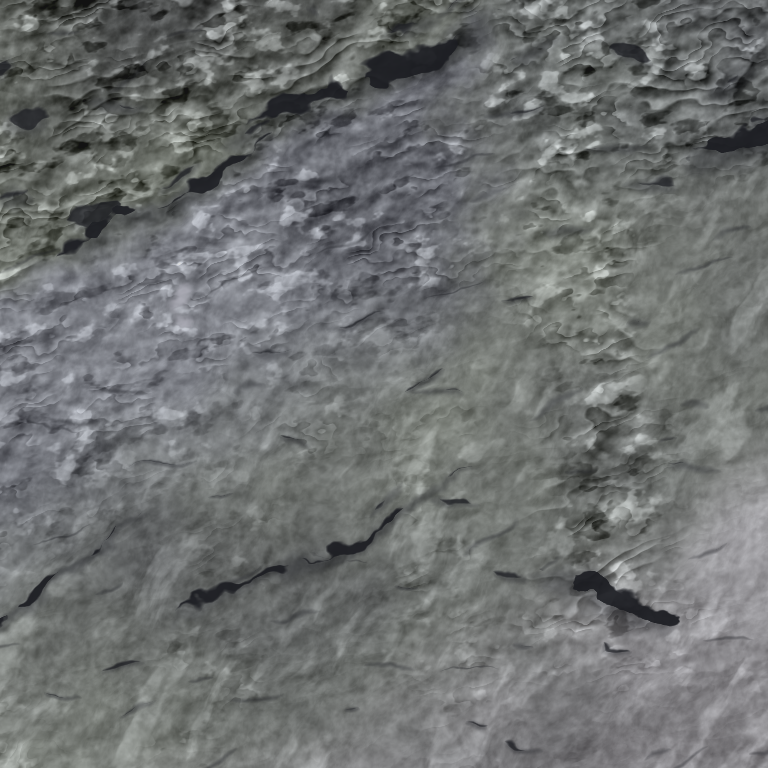
Give the GLSL for this texture, as a Shadertoy shader.

```glsl
// Weathered grey rock face: ragged ledges, broken seams, pale chips and smooth slabs.
const vec3 ROCK_TINT = vec3(0.980, 1.000, 1.015);
const vec3 OLIVE_SHIFT = vec3(0.003, 0.010, -0.020);
const vec3 COOL_SHIFT = vec3(-0.004, -0.004, 0.017);
const vec3 WARM_SHIFT = vec3(0.012, -0.004, 0.002);
const vec3 SHADOW = vec3(0.105, 0.110, 0.130);
const vec3 QUARTZ = vec3(0.70, 0.70, 0.74);
const vec2 QUARTZ_CENTER = vec2(0.235, 0.61);
const float BASE_TONE = 0.430;
const float BED_SLOPE = 0.56;
const float LEDGE_ANGLE = 0.27;
const float STREAK_ANGLE = 1.0;
const float LEDGE_COUNT = 27.0;
const float FLAKE_COUNT = 46.0;
const float GASH_CELLS = 9.0;
const float EDGE_SOFT = 0.0025;

float hash(vec2 p) {
    vec3 q = fract(p.xyx * 0.1031);
    q += dot(q, q.yzx + 33.33);
    return fract((q.x + q.y) * q.z);
}
float noise(vec2 p) {
    vec2 i = floor(p), f = fract(p);
    f = f * f * (3.0 - 2.0 * f);
    return mix(mix(hash(i), hash(i + vec2(1, 0)), f.x),
               mix(hash(i + vec2(0, 1)), hash(i + 1.0), f.x), f.y);
}
// Fractal noise centred on zero
float fbm(vec2 p) {
    float sum = 0.0, gain = 1.0;
    for (int i = 0; i < 4; i++) {
        sum += gain * (noise(p + 40.0) - 0.5);
        p = mat2(1.6, 1.2, -1.2, 1.6) * p + 7.3;
        gain *= 0.5;
    }
    return sum;
}
// Coordinates along and across a direction
vec2 alignTo(vec2 p, float angle) {
    vec2 dir = vec2(cos(angle), sin(angle));
    return vec2(dot(p, dir), dot(p, vec2(-dir.y, dir.x)));
}
// Step with a bright lip that fades to shade at its top
float overhang(float layer) {
    float s = fract(layer);
    return smoothstep(0.0, 0.18, s) * (1.0 - s) - 0.42;
}
// Broken crack from a to b, with a soft shade under it
float crack(vec2 p, vec2 a, vec2 b, float halfWidth) {
    vec2 span = b - a, q = p - a;
    float t = dot(q, span) / dot(span, span);
    float d = (q.y * span.x - q.x * span.y) / length(span);
    float taper = sqrt(max(4.0 * t * (1.0 - t), 0.0));
    float ragged = 1.7 * smoothstep(0.15, 0.95, noise(p * vec2(30, 44) + 9.0));
    float w = halfWidth * taper * ragged - EDGE_SOFT;
    float core = 1.0 - smoothstep(w - EDGE_SOFT, w + EDGE_SOFT, abs(d));
    float reach = 2.2 * halfWidth * taper + 0.001;
    float shade = 1.0 - smoothstep(0.0, reach, abs(d + 0.6 * halfWidth));
    return max(core, 0.45 * shade * taper);
}
// Short random cracks, one per cell
float gashes(vec2 p, float rough) {
    float dark = 0.0;
    for (int k = 0; k < 9; k++) {
        vec2 id = floor(p * GASH_CELLS) + vec2(k % 3, k / 3) + 19.0;
        vec2 center = (id - 20.0 + vec2(hash(id), hash(id + 31.7))) / GASH_CELLS;
        float angle = mix(-0.25, 0.65, hash(id + 57.1));
        vec2 arm = mix(0.012, 0.045, hash(id + 83.9)) * vec2(cos(angle), sin(angle));
        float w = mix(0.001, 0.010, hash(id + 11.3)) * mix(0.45, 1.1, rough);
        dark = max(dark, crack(p, center - arm, center + arm, w));
    }
    return dark;
}
void mainImage(out vec4 fragColor, in vec2 fragCoord) {
    vec2 p = fragCoord / iResolution.y;
    float broad = fbm(p * 4.0);
    vec2 wobble = vec2(fbm(p * 13.0), fbm(p * 13.0 + 23.0));
    // Regions of the face
    float rise = p.y - BED_SLOPE * p.x + 0.05 * wobble.y;
    float side = p.x + 0.12 * wobble.x;
    float upper = smoothstep(0.57, 0.64, rise);
    float corner = smoothstep(0.70, 0.86, p.y + 0.1 * broad) * smoothstep(0.56, 0.70, side);
    float offAxis = (p.x - 0.79 + 0.1 * broad) / 0.07;
    float column = exp(-offAxis * offAxis) * smoothstep(0.1, 0.25, p.y);
    float rough = max(upper, max(corner, column));
    float middle = smoothstep(0.12, 0.42, rise) * (1.0 - upper) * (1.0 - smoothstep(0.54, 0.68, side));
    float pale = smoothstep(0.12, 0.40, 0.6 * p.x - p.y + 0.2 * broad);
    float worn = smoothstep(-0.1, 0.3, fbm(p * 7.0 + 61.0));
    float detail = clamp(max(rough, 0.75 * middle) + 0.4 * worn, 0.12, 1.0);
    // Ledges, flakes, chips and pits
    vec2 bed = alignTo(p, LEDGE_ANGLE);
    float ledge = overhang(bed.y * LEDGE_COUNT + 3.0 * fbm(bed * vec2(8, 13)));
    float flake = overhang(bed.y * FLAKE_COUNT + 2.6 * fbm(bed * vec2(19, 30) + 5.0));
    ledge *= smoothstep(0.30, 0.75, noise(bed * vec2(15, 26)));
    flake *= smoothstep(0.35, 0.80, noise(bed * vec2(27, 41) + 3.0));
    vec2 chipPos = bed * vec2(27, 39);
    float chip = fbm(chipPos);
    float relief = chip - fbm(chipPos + vec2(-0.12, 0.36));
    float pit = smoothstep(0.26, 0.44, fbm(bed * vec2(24, 46) + 77.0));
    // Diagonal streaks and fine grain
    vec2 along = alignTo(p + 0.015 * wobble, STREAK_ANGLE);
    float streak = smoothstep(0.18, 0.46, fbm(along * vec2(9, 32)));
    float grain = fbm(along * vec2(75, 110));
    float tone = BASE_TONE - 0.06 * upper - 0.04 * corner + 0.13 * pale;
    tone += 0.15 * broad + 0.09 * grain + 0.035 * (noise(p * 190.0) - 0.5);
    tone += ledge * (0.03 + 0.27 * rough) + flake * 0.26 * detail + relief * (0.06 + 0.2 * detail);
    tone += 0.17 * detail * (smoothstep(0.24, 0.42, chip) - pit);
    tone += 0.11 * streak * (1.0 - rough) * (1.0 - 0.6 * middle);
    // Colour casts
    vec3 color = tone * ROCK_TINT + COOL_SHIFT * max(middle, 0.6 * corner) + WARM_SHIFT * pale;
    color += OLIVE_SHIFT * (1.0 - middle) * (1.0 - pale) * (0.6 + broad);
    float spot = length((p - QUARTZ_CENTER) * vec2(1.2, 0.85)) + 0.04 * wobble.x + 0.02 * chip;
    color = mix(color, QUARTZ, 0.8 - 0.8 * smoothstep(0.020, 0.032, spot));
    // Large seams and scattered gashes
    vec2 bump = vec2(relief, chip), bent = p + 0.035 * wobble + 0.012 * bump;
    float dark = 0.85 * gashes(p + 0.016 * wobble + 0.008 * bump, rough);
    dark = max(dark, crack(bent, vec2(0.08, 0.665), vec2(0.36, 0.82), 0.011));
    dark = max(dark, crack(bent, vec2(0.32, 0.83), vec2(0.66, 0.98), 0.015));
    dark = max(dark, crack(bent, vec2(0.23, 0.19), vec2(0.63, 0.39), 0.007));
    dark = max(dark, crack(bent, vec2(-0.05, 0.13), vec2(0.19, 0.34), 0.007));
    dark = max(dark, crack(bent, vec2(0.70, 0.26), vec2(0.88, 0.20), 0.017));
    dark = max(dark, crack(bent, vec2(0.88, 0.80), vec2(1.10, 0.84), 0.017));
    fragColor = vec4(clamp(mix(color, SHADOW, 0.93 * dark), 0.07, 0.85), 1.0);
}
```
